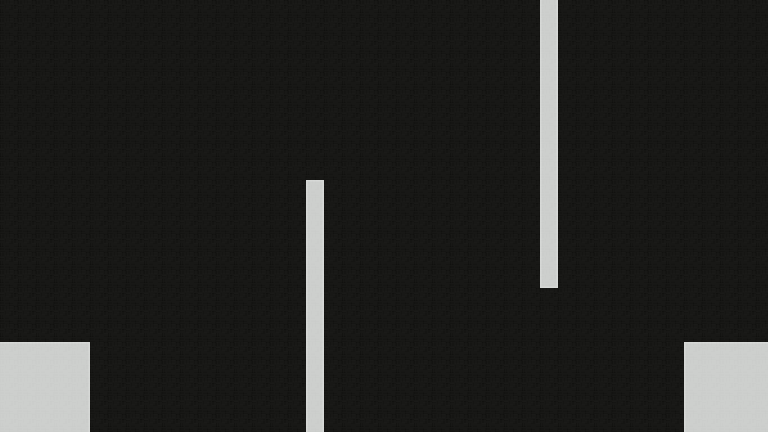
Reproduce this background procedurally as a Shadertoy shader.

```glsl
// Pale upright bars and corner blocks on a near-black woven ground.
// Box distances on a grid of 24 rows place the shapes; short hashed
// threads that repeat in every grid cell give the sparse cloth texture.

const float ROWS = 24.0;                          // grid cells up the canvas
const vec3 GROUND_COLOR = vec3(0.088, 0.088, 0.080);
const vec3 SHAPE_COLOR = vec3(0.800, 0.808, 0.800);
const float GROUND_GRAIN = 0.016;                 // texture strength on the ground
const float SHAPE_GRAIN = 0.006;                  // texture strength on the shapes
const vec2 ACROSS_THREADS = vec2(4.0, 12.0);      // thread slots per grid cell
const vec2 UPWARD_THREADS = vec2(12.0, 4.0);
const float THREAD_SHARE = 0.3;                   // share of slots that hold a thread
const float SEAM_DEPTH = 0.7;                     // darkening along cell borders
const float SEAM_WIDTH = 0.083;
const float RIM_LIGHT = 0.04;                     // paler line inside each shape
const float RIM_WIDTH = 0.083;
const float OVERSCAN = 2.0;                       // carries shapes past the canvas

// Signed distance to a box given by two opposite corners
float boxDistance(vec2 p, vec2 lower, vec2 upper) {
    vec2 q = abs(p - 0.5 * (lower + upper)) - 0.5 * (upper - lower);
    return length(max(q, 0.0)) + min(max(q.x, q.y), 0.0);
}

float hash(vec2 p) {
    vec3 q = fract(p.xyx * vec3(0.1031, 0.1030, 0.0973));
    q += dot(q, q.yzx + 33.33);
    return fract((q.x + q.y) * q.z);
}

// Sparse short threads, one per chosen slot, with softened sides
float threads(vec2 p, vec2 slots, float seed) {
    vec2 q = fract(p) * slots;
    float present = step(hash(floor(q) + seed), THREAD_SHARE);
    vec2 border = 0.5 - abs(fract(q) - 0.5);
    vec2 body = smoothstep(vec2(0.0), vec2(0.3), border * slots.yx / min(slots.x, slots.y));
    return present * body.x * body.y - THREAD_SHARE;
}

// Thin dark lines along the cell borders, stronger across than upward
float seams(vec2 p) {
    vec2 line = 1.0 - step(vec2(SEAM_WIDTH), fract(p));
    return max(0.4 * line.x, line.y);
}

void mainImage(out vec4 fragColor, in vec2 fragCoord) {
    float pixel = ROWS / iResolution.y;
    vec2 p = fragCoord * pixel;
    float right = iResolution.x * pixel + OVERSCAN;

    // Two bars, one rising and one hanging, then the two corner blocks
    float d = boxDistance(p, vec2(17.0, -OVERSCAN), vec2(18.0, 14.0));
    d = min(d, boxDistance(p, vec2(30.0, 8.0), vec2(31.0, ROWS + OVERSCAN)));
    d = min(d, boxDistance(p, vec2(-OVERSCAN), vec2(5.0)));
    d = min(d, boxDistance(p, vec2(38.0, -OVERSCAN), vec2(right, 5.0)));
    float coverage = clamp(0.5 - d / pixel, 0.0, 1.0);
    float rim = coverage * clamp(0.5 + (d + RIM_WIDTH) / pixel, 0.0, 1.0);

    // Dark threads across and upward, and a few light ones
    float grain = 0.6 * threads(p, ACROSS_THREADS, 31.0)
                - 0.8 * threads(p, ACROSS_THREADS, 7.0)
                - 0.8 * threads(p, UPWARD_THREADS, 19.0)
                - SEAM_DEPTH * (seams(p) - SEAM_WIDTH);

    // Flat colours with grain and a pale rim
    vec3 color = mix(GROUND_COLOR, SHAPE_COLOR, coverage) + RIM_LIGHT * rim;
    color += grain * mix(GROUND_GRAIN, SHAPE_GRAIN, coverage);
    fragColor = vec4(color, 1.0);
}
```
